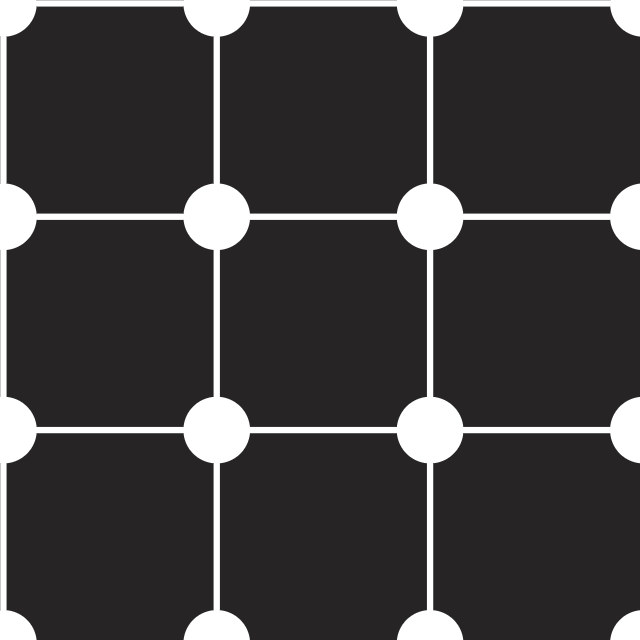
This pattern is drawn by a WebGL 2 fragment shader. Its source:

```glsl
#version 300 es
precision highp float;
// Dark square tiles parted by thin white joints, with a white disc on every
// crossing. Each pixel is folded to its nearest crossing, and the joints and
// disc are joined as distance fields, so the grid wraps at the canvas edges.

uniform vec2 u_resolution;
out vec4 fragColor;

// Lengths below are fractions of one tile.
const float REPEATS = 3.0;
const vec2 CROSSING = vec2(0.016, 0.984);
const float JOINT_HALF_WIDTH = 0.0148;
const float DISC_RADIUS = 0.1563;
const vec3 TILE_COLOR = vec3(0.148, 0.142, 0.146);
const vec3 JOINT_COLOR = vec3(1.0);

// Signed offset from the nearest crossing, in -0.5 to 0.5.
vec2 offsetFromCrossing(vec2 cell) {
    return fract(cell - CROSSING + 0.5) - 0.5;
}

float jointDistance(vec2 p) {
    return min(abs(p.x), abs(p.y)) - JOINT_HALF_WIDTH;
}

float discDistance(vec2 p) {
    return length(p) - DISC_RADIUS;
}

void main() {
    vec2 uv = gl_FragCoord.xy / u_resolution;
    vec2 p = offsetFromCrossing(uv * REPEATS);

    // Blend the edge over one pixel, measured in tiles.
    float pixel = REPEATS / min(u_resolution.x, u_resolution.y);
    float d = min(jointDistance(p), discDistance(p));
    float coverage = clamp(0.5 - d / pixel, 0.0, 1.0);

    fragColor = vec4(mix(TILE_COLOR, JOINT_COLOR, coverage), 1.0);
}
```
